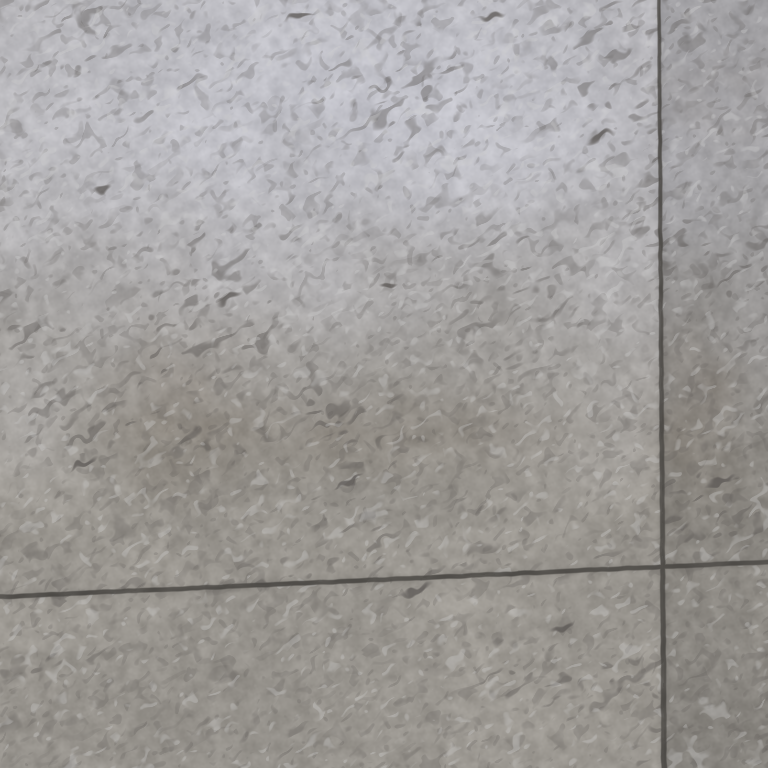
A WebGL 2 fragment shader for this texture:

```glsl
#version 300 es
precision highp float;

uniform vec2 u_resolution;
out vec4 fragColor;

const vec3 WARM_STONE = vec3(0.605, 0.590, 0.565);
const vec3 COOL_SHEEN = vec3(0.745, 0.745, 0.770);
const vec3 BROWN_STAIN = vec3(0.47, 0.43, 0.38);
const vec3 DARK_CHIP = vec3(0.36, 0.345, 0.335);
const vec3 PALE_CHIP = vec3(0.82, 0.82, 0.82);
const vec3 GROUT = vec3(0.29, 0.28, 0.265);

float hash(vec2 p) {
    vec3 q = fract(p.xyx * vec3(0.1031, 0.1030, 0.0973));
    q += dot(q, q.yzx + 33.33);
    return fract((q.x + q.y) * q.z);
}

float noise(vec2 p) {
    vec2 cell = floor(p), f = fract(p);
    f = f * f * (3.0 - 2.0 * f);
    float low = mix(hash(cell), hash(cell + vec2(1, 0)), f.x);
    float high = mix(hash(cell + vec2(0, 1)), hash(cell + vec2(1, 1)), f.x);
    return mix(low, high, f.y);
}

mat2 rotation(float angle) {
    float c = cos(angle), s = sin(angle);
    return mat2(c, -s, s, c);
}

float fbm(vec2 p, int octaves) {
    float sum = 0.0, weight = 0.5, total = 0.0;
    for (int i = 0; i < octaves; i++) {
        sum += weight * noise(p);
        total += weight;
        p = rotation(0.6) * p * 2.03 + 17.3;
        weight *= 0.55;
    }
    return sum / total;
}

// Soft elliptical patch, 1 at its centre
float patchMask(vec2 p, vec2 center, vec2 radius) {
    vec2 d = (p - center) / radius;
    return exp(-dot(d, d));
}

// Short slanted chips from stretched, warped noise
float chips(vec2 p, vec2 density, float angle, float threshold) {
    vec2 warp = vec2(noise(p * 70.0), noise(p * 70.0 + 31.0)) - 0.5;
    float n = noise(rotation(angle) * (p + warp * 0.012) * density.x
                    * vec2(1.0, density.y) + 50.0);
    return smoothstep(threshold, threshold + 0.2, n);
}

// Sparse dark gouges, at most one in each grid cell
float gouges(vec2 p, float cells, float chance) {
    float mask = 0.0;
    vec2 q = p * cells, base = floor(q);
    for (int j = -1; j <= 1; j++)
    for (int i = -1; i <= 1; i++) {
        vec2 id = base + vec2(i, j);
        vec2 center = id + vec2(hash(id + 4.0), hash(id + 19.0));
        vec2 d = rotation(0.1 + 0.5 * hash(id + 8.0)) * (q - center);
        d.y += 0.10 * (noise(p * 90.0) - 0.5);
        float size = 0.10 + 0.14 * hash(id + 27.0);
        float mark = 1.0 - smoothstep(0.4, 1.0, length(d / vec2(size, 0.045)));
        mask = max(mask, mark * step(hash(id + 61.0), chance));
    }
    return mask;
}

float line(float dist, float halfWidth, float blur) {
    return 1.0 - smoothstep(halfWidth - blur, halfWidth + blur, abs(dist));
}

vec3 stone(vec2 p, vec2 tile) {
    vec2 q = p + tile * 7.0 + 3.0;
    float cloud = fbm(q * 5.0, 4) - 0.5;
    float sheen = smoothstep(0.32, 0.88, p.y + 0.25 * cloud);
    sheen *= 0.72 + 0.38 * patchMask(p, vec2(0.48, 0.86), vec2(0.42, 0.3));
    vec3 color = mix(WARM_STONE, COOL_SHEEN, sheen);
    color *= 1.0 + 0.14 * cloud - 0.10 * step(0.0, tile.x);

    // Broad stains
    float stain = patchMask(p, vec2(0.24, 0.46), vec2(0.09, 0.11));
    stain += 0.7 * patchMask(p, vec2(0.48, 0.44), vec2(0.22, 0.05));
    stain += 0.9 * patchMask(p, vec2(0.91, 0.45), vec2(0.06, 0.13));
    stain += 0.5 * patchMask(p, vec2(0.93, 0.88), vec2(0.10, 0.08));
    color = mix(color, BROWN_STAIN, 0.5 * stain * fbm(q * 16.0, 3));

    // Grain and chips, thicker where the mottling is dark
    color += 0.12 * (fbm(q * 75.0, 3) - 0.5);
    float wear = smoothstep(0.35, 0.7, fbm(q * 9.0 + 40.0, 3)) + 0.5 * stain;
    color = mix(color, DARK_CHIP, (0.12 + 0.28 * wear) * chips(q, vec2(55.0, 2.2), 0.5, 0.68));
    color = mix(color, DARK_CHIP, 0.22 * chips(q + 9.0, vec2(95.0, 1.5), 0.8, 0.68));
    color = mix(color, PALE_CHIP, 0.32 * chips(q + 5.0, vec2(80.0, 1.7), 0.6, 0.72));
    return mix(color, DARK_CHIP, 0.75 * gouges(q, 9.0, 0.16));
}

void main() {
    vec2 uv = gl_FragCoord.xy / u_resolution;
    float blur = max(0.0013, 0.8 / min(u_resolution.x, u_resolution.y));

    // Slightly skewed joints divide the floor into large slabs
    vec2 joint = uv - vec2(0.8645 - 0.0065 * uv.y, 0.2227 + 0.0455 * uv.x);
    joint += 0.0012 * (vec2(noise(uv.yy * 60.0), noise(uv.xx * 60.0)) - 0.5);
    vec3 color = stone(uv, floor(joint));

    vec2 halfWidth = vec2(mix(0.0036, 0.0022, uv.y), 0.0030);
    float soil = max(line(joint.x, 0.004, 0.008), line(joint.y, 0.004, 0.008));
    float grout = max(line(joint.x, halfWidth.x, blur), line(joint.y, halfWidth.y, blur));
    color *= 1.0 - 0.09 * soil;
    color = mix(color, GROUT, grout * (0.75 + 0.2 * noise(uv * 45.0)));
    fragColor = vec4(color, 1.0);
}
```
